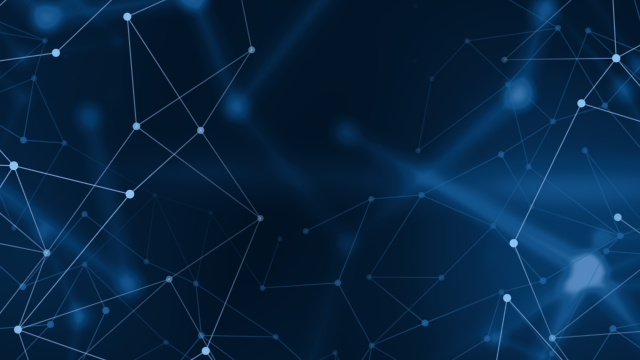
Write a Shadertoy shader that draws this background.

```glsl
// Glowing node-and-link mesh over a deep blue, out-of-focus backdrop.
// Each layer is a jittered cell grid whose neighbours are linked at random;
// the rear layers are wide and soft, the front ones are thin and crisp.

#define JITTER 0.8        // node wander inside its cell
#define BASE_GLOW 0.16    // backdrop level before haze
#define BEAM_GLOW 0.60    // strength of blurred links
#define BOKEH_GLOW 0.62   // strength of blurred nodes
#define REAR_CELL 0.42
#define SPOT_CELL 0.26
#define DIM_CELL 0.16
#define FRONT_CELL 0.25
#define LINE_HALF 0.0015  // half width of crisp links
#define DIM_COLOR vec3(0.13, 0.40, 0.64)
#define LINK_COLOR vec3(0.54, 0.67, 0.88)
#define NODE_COLOR vec3(0.54, 0.76, 0.95)

float hash(vec2 p) {
    vec3 q = fract(p.xyx * 0.1031);
    q += dot(q, q.yzx + 33.33);
    return fract((q.x + q.y) * q.z);
}

// Node of a cell: xy = position, z = brightness, fading inside an
// elliptical hole (xy = centre, zw = radii).
vec3 cellNode(vec2 id, float cell, vec4 hole, float seed) {
    vec2 rnd = vec2(hash(id + seed), hash(id + seed + 57.3));
    vec2 pos = (id + 0.5 + JITTER * (rnd - 0.5)) * cell;
    float open = smoothstep(0.8, 1.2, length((pos - hole.xy) / hole.zw));
    return vec3(pos, open * mix(0.35, 1.0, hash(id + seed + 113.7)));
}

float coverage(float dist, float size, float soft) {
    return 1.0 - smoothstep(size - soft, size + soft, dist);
}

float screenAdd(float a, float b) {
    return a + b - a * b;
}

// Link brightness between two nodes, blended along its length.
float linkLight(vec2 p, vec3 a, vec3 b, float halfWidth, float soft) {
    vec2 ab = b.xy - a.xy;
    float along = clamp(dot(p - a.xy, ab) / dot(ab, ab), 0.0, 1.0);
    float dist = length(p - a.xy - ab * along);
    float ends = smoothstep(0.0, 0.25, min(a.z, b.z));
    return coverage(dist, halfWidth, soft) * mix(a.z, b.z, along) * ends;
}

// x = links, y = nodes; size holds link half width and node radius,
// soft holds their edge blurs.
vec2 network(vec2 p, float cell, vec2 size, vec2 soft, float links, vec4 hole, float seed) {
    vec2 home = floor(p / cell);
    vec2 light = vec2(0.0);
    for (int j = -1; j <= 1; j++)
    for (int i = -1; i <= 1; i++) {
        vec2 id = home + vec2(i, j);
        vec3 a = cellNode(id, cell, hole, seed);
        float radius = size.y * mix(0.7, 1.15, a.z);
        light.y = screenAdd(light.y, a.z * coverage(length(p - a.xy), radius, soft.y));
        // Four forward directions visit every neighbouring pair once
        for (int k = 0; k < 4; k++) {
            vec2 hop = k == 3 ? vec2(1, 0) : vec2(k - 1, 1);
            if (hash(id * 1.7 + hop * 9.1 + seed + 31.9) > links) continue;
            vec3 b = cellNode(id + hop, cell, hole, seed);
            light.x = screenAdd(light.x, linkLight(p, a, b, size.x, soft.x));
        }
    }
    return light;
}

// Broad uneven haze: lower right, left edge and a band across the middle.
float haze(vec2 p) {
    float right = smoothstep(0.95, 1.5, p.x) * (1.0 - smoothstep(0.4, 1.0, p.y));
    float left = 1.0 - smoothstep(0.0, 0.6, p.x);
    float rise = (p.y - 0.50 - 0.02 * sin(3.0 * p.x)) / 0.06;
    float band = exp(-rise * rise) * smoothstep(0.15, 0.6, p.x);
    float waves = sin(3.1 * p.x + 1.8 * sin(2.7 * p.y) + 1.0)
                + 0.6 * sin(6.3 * p.y - 4.2 * p.x + 1.5 * sin(5.0 * p.x));
    return BASE_GLOW + 0.40 * right + 0.20 * left + 0.20 * band + 0.07 * waves;
}

vec3 blueRamp(float t) {
    vec3 c = mix(vec3(0.004, 0.065, 0.13), vec3(0.01, 0.10, 0.19), smoothstep(0.0, 0.22, t));
    c = mix(c, vec3(0.02, 0.15, 0.28), smoothstep(0.2, 0.43, t));
    c = mix(c, vec3(0.02, 0.22, 0.40), smoothstep(0.4, 0.62, t));
    c = mix(c, vec3(0.07, 0.32, 0.54), smoothstep(0.6, 0.83, t));
    return mix(c, vec3(0.32, 0.53, 0.75), smoothstep(0.85, 1.35, t));
}

void mainImage(out vec4 fragColor, in vec2 fragCoord) {
    vec2 p = fragCoord / iResolution.y;
    float aspect = iResolution.x / iResolution.y;
    float edge = 0.8 / iResolution.y;

    // Blurred backdrop
    vec2 rear = network(p, REAR_CELL, vec2(0.014, 0.036), vec2(0.047, 0.030),
                        0.42, vec4(0.80, 0.08, 0.36, 0.28), 3.4);
    vec2 spots = network(p, SPOT_CELL, vec2(0.006, 0.030), vec2(0.022, 0.024),
                         0.25, vec4(0.88, 0.62, 0.62, 0.75), 21.6);
    float glow = haze(p);
    vec2 fromCentre = (p - vec2(0.5 * aspect, 0.5)) / vec2(aspect, 1.0);
    glow *= 1.0 - 0.4 * smoothstep(0.38, 0.72, length(fromCentre));
    glow += BEAM_GLOW * (rear.x + 0.4 * spots.x) * (1.0 - 0.5 * rear.y);
    glow += BOKEH_GLOW * screenAdd(rear.y, 0.5 * spots.y);
    vec3 color = blueRamp(glow);

    // Crisp meshes: dim behind, bright in front
    vec2 dim = network(p, DIM_CELL, vec2(LINE_HALF, 0.0085), vec2(edge),
                       0.38, vec4(0.68, 0.85, 0.55, 0.50), 47.2);
    color = mix(color, DIM_COLOR, 0.65 * dim.x);
    color = mix(color, DIM_COLOR, 0.85 * dim.y);
    vec2 front = network(p, FRONT_CELL, vec2(LINE_HALF, 0.0105), vec2(edge),
                         0.40, vec4(1.06, 0.66, 0.36, 0.76), 75.8);
    color = mix(color, LINK_COLOR, 0.90 * front.x);
    color = mix(color, NODE_COLOR, min(1.0, 1.2 * front.y));

    fragColor = vec4(color, 1.0);
}
```
